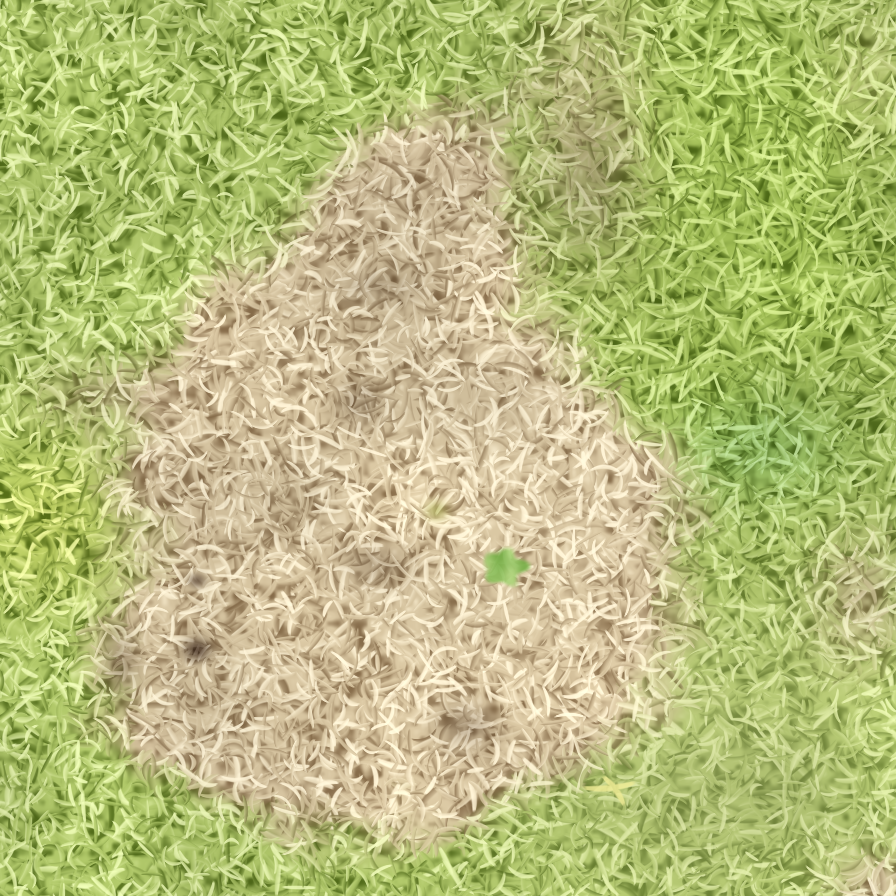
Give the GLSL for this texture, as a three.js fragment shader.

```glsl
// Draws a worn patch of dry straw surrounded by green lawn, seen from above.
varying vec2 vUv;

float hash(vec2 p) {
  vec3 q = fract(vec3(p.xyx) * 0.1031);
  q += dot(q, q.yzx + 33.33);
  return fract((q.x + q.y) * q.z);
}

float noise(vec2 p) {
  vec2 i = floor(p), f = fract(p);
  f = f * f * (3.0 - 2.0 * f);
  return mix(mix(hash(i), hash(i + vec2(1.0, 0.0)), f.x),
             mix(hash(i + vec2(0.0, 1.0)), hash(i + 1.0), f.x), f.y);
}

float spot(vec2 p, vec2 center, vec2 radius) {
  vec2 d = (p - center) / radius;
  return exp(-dot(d, d));
}

// 1 inside the straw, 0 on the lawn
float dryness(vec2 p) {
  float left = 0.15 + 0.92 * max(p.y - 0.56, 0.0) + 1.8 * max(0.17 - p.y, 0.0)
             - 0.035 * spot(p, vec2(0.12, 0.27), vec2(0.3, 0.08));
  float right = 0.75 - 0.16 * smoothstep(0.44, 0.66, p.y)
              - 0.2 * max(p.y - 0.68, 0.0) - 1.9 * max(0.21 - p.y, 0.0);
  float inside = min(min(p.x - left, right - p.x), min(0.87 - p.y, p.y - 0.08));
  inside += 0.05 * (noise(p * 13.0) - 0.5) + 0.04 * (noise(p * 31.0) - 0.5);
  float dry = smoothstep(-0.06, 0.045, inside);
  dry += 0.6 * spot(p, vec2(0.65, 0.86), vec2(0.07, 0.15));
  dry += 0.7 * spot(p, vec2(0.96, 0.33), vec2(0.05, 0.07));
  dry += 0.95 * spot(p, vec2(0.98, 0.01), vec2(0.05, 0.04));
  dry += 0.4 * spot(p, vec2(0.10, 0.56), vec2(0.07, 0.04));
  dry += 0.3 * spot(p, vec2(0.97, 0.92), vec2(0.05, 0.08));
  return clamp(dry, 0.0, 1.0);
}

vec3 ramp(vec3 dark, vec3 middle, vec3 light, float t) {
  return mix(mix(dark, middle, smoothstep(0.0, 0.5, t)), light, smoothstep(0.5, 1.0, t));
}

vec3 turfColor(vec2 p, float shade, float dry) {
  float bleached = spot(p, vec2(0.60, 0.46), vec2(0.17, 0.22));
  vec3 straw = ramp(vec3(0.51, 0.41, 0.28), vec3(0.83, 0.76, 0.62), vec3(1.0, 0.96, 0.85), shade + 0.08 * bleached);
  vec3 grass = ramp(vec3(0.30, 0.40, 0.09), vec3(0.67, 0.76, 0.40), vec3(0.91, 0.96, 0.70), shade);
  float lush = spot(p, vec2(0.86, 0.74), vec2(0.26, 0.30));
  grass *= mix(vec3(1.0), vec3(0.91, 0.95, 0.80), lush);
  grass *= mix(vec3(1.0), vec3(0.87, 0.96, 1.0), spot(p, vec2(0.85, 0.50), vec2(0.09, 0.06)));
  grass = mix(grass, vec3(0.79, 0.81, 0.57), 0.35 * spot(p, vec2(0.80, 0.15), vec2(0.24, 0.22)));
  grass *= mix(vec3(1.0), vec3(1.07, 1.03, 0.92), spot(p, vec2(0.05, 0.42), vec2(0.09, 0.10)));
  return mix(grass, straw, dry);
}

// Curved tapering blade: x is coverage, y is position across the width
vec2 blade(vec2 q, float angle, float halfLength, float width, float bend) {
  float c = cos(angle), s = sin(angle);
  q = vec2(c * q.x + s * q.y, c * q.y - s * q.x);
  float t = q.x / halfLength;
  float across = q.y - bend * (t * t - 0.4);
  float w = width * (1.0 - 0.6 * t * t);
  float cover = smoothstep(w, w * 0.4, abs(across)) * smoothstep(1.0, 0.75, abs(t));
  return vec2(cover, across / w);
}

void main() {
  vec2 p = vUv;

  // Soft ground below the blades
  float mottle = 0.5 * noise(p * 60.0) + 0.5 * noise(p * 125.0 + 7.0);
  vec3 color = turfColor(p, 0.9 * mottle - 0.1, dryness(p));

  // Tangled layers of grass and straw, lighter toward the top
  for (int layer = 0; layer < 8; layer++) {
    float level = float(layer);
    float cells = 26.0 + 1.8 * level;
    vec2 grid = p * cells + 3.7 * level;
    for (int k = 0; k < 9; k++) {
      vec2 offset = vec2(mod(float(k), 3.0), floor(float(k) / 3.0)) - 1.0;
      vec2 id = floor(grid) + offset;
      vec2 seed = id + 71.0 * level;
      vec2 root = id + vec2(hash(seed + 11.3), hash(seed + 27.1));
      vec2 place = (root - 3.7 * level) / cells;
      float angle = 6.283 * hash(seed + 43.7);
      float pick = hash(seed + 59.9);
      float lush = smoothstep(0.5, 0.8, place.x) * smoothstep(0.4, 0.6, place.y);
      float size = mix(0.36 + 0.4 * pick, 0.9, 0.55 * lush);
      float bend = 0.5 * (hash(seed + 83.1) - 0.5);
      vec2 b = blade(grid - root, angle, size, 0.09 + 0.07 * hash(seed + 97.7), bend);
      if (b.x > 0.0) {
        float dry = dryness(place);
        dry = clamp(dry + (pick - 0.5) * 1.6 * dry * (1.0 - dry), 0.0, 1.0);
        float shade = 0.03 + 0.035 * level + 0.8 * hash(seed + 5.5) + 0.2 * b.y;
        color = mix(color, turfColor(place, shade, dry), 0.85 * b.x);
      }
    }
  }

  // Broad tone changes and small hollows
  color *= 0.96 + 0.11 * noise(p * 9.0 + 4.0);
  float hollow = 0.65 * spot(p, vec2(0.22, 0.275), vec2(0.014, 0.012))
               + 0.5 * spot(p, vec2(0.22, 0.352), vec2(0.010, 0.008))
               + 0.25 * spot(p, vec2(0.135, 0.26), vec2(0.022, 0.04))
               + 0.25 * spot(p, vec2(0.52, 0.19), vec2(0.035, 0.028))
               + 0.18 * spot(p, vec2(0.42, 0.37), vec2(0.04, 0.025))
               + 0.18 * spot(p, vec2(0.40, 0.55), vec2(0.025, 0.025))
               + 0.13 * spot(p, vec2(0.42, 0.68), vec2(0.05, 0.02))
               + 0.16 * spot(p, vec2(0.66, 0.82), vec2(0.05, 0.12));
  color *= 1.0 - hollow * vec3(0.85, 0.95, 1.0);

  // Lobed green leaf, a faint sprout and a yellow sprig
  vec2 q = p - vec2(0.564, 0.367);
  float rim = 0.021 + 0.003 * sin(5.0 * atan(q.y, q.x) + 0.8) + 0.008 * (noise(p * 90.0) - 0.5);
  float leaf = smoothstep(rim + 0.005, rim - 0.005, length(q * vec2(0.9, 1.1)));
  color = mix(color, mix(vec3(0.38, 0.64, 0.20), vec3(0.70, 0.86, 0.50), noise(p * 70.0)), 0.85 * leaf);
  color = mix(color, vec3(0.74, 0.76, 0.42), 0.6 * spot(p, vec2(0.487, 0.43), vec2(0.013, 0.011)));
  float sprig = max(blade(p - vec2(0.68, 0.122), 0.1, 0.032, 0.005, 0.004).x,
                    blade(p - vec2(0.686, 0.118), 2.2, 0.022, 0.005, 0.003).x);
  color = mix(color, vec3(0.93, 0.92, 0.58), 0.85 * sprig);

  gl_FragColor = vec4(clamp(color, 0.0, 1.0), 1.0);
}
```
